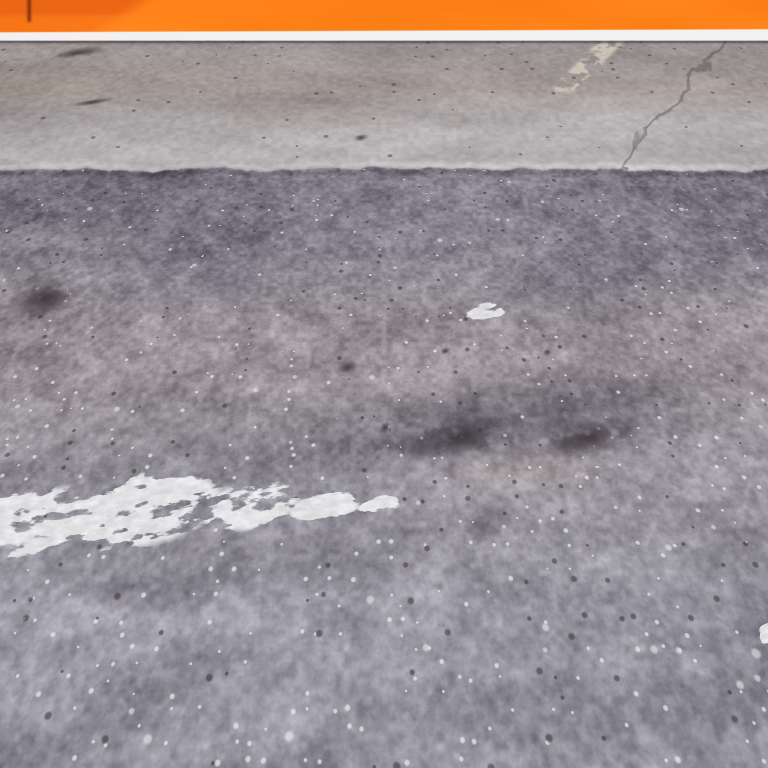
This texture is drawn by a Shadertoy shader. Its source:

```glsl
// Weathered road seen at a low angle: asphalt with worn white paint, a pale
// concrete strip behind it, then a white line and an orange wall at the top.
// Layered noise gives grain and stains; jittered cells scatter grit and pits.

const vec3 ASPHALT      = vec3(0.575, 0.565, 0.605);
const vec3 ASPHALT_WARM = vec3(0.575, 0.550, 0.565);
const vec3 ASPHALT_DARK = vec3(0.470, 0.455, 0.505);
const vec3 CONCRETE     = vec3(0.700, 0.680, 0.685);
const vec3 CONCRETE_OLD = vec3(0.610, 0.580, 0.575);
const vec3 TAN          = vec3(0.690, 0.620, 0.570);
const vec3 SOOT         = vec3(0.220, 0.190, 0.210);
const vec3 PAINT        = vec3(0.910, 0.910, 0.920);
const vec3 ORANGE       = vec3(1.000, 0.510, 0.100);
const vec3 RUST         = vec3(0.890, 0.360, 0.080);

const float WALL_BASE = 0.960;
const float LINE_BASE = 0.947;
const float CURB      = 0.776;
const float HORIZON   = 1.6;
const float SLANT     = 0.16;

// Centre and radii of each blob
const vec4 PAINT_BLOBS[7] = vec4[7](
    vec4(0.025, 0.317, 0.120, 0.040), vec4(0.175, 0.336, 0.105, 0.046),
    vec4(0.325, 0.341, 0.060, 0.028), vec4(0.425, 0.341, 0.046, 0.016),
    vec4(0.497, 0.343, 0.029, 0.011), vec4(0.634, 0.594, 0.025, 0.011),
    vec4(0.998, 0.175, 0.009, 0.017));
const vec4 STAINS[10] = vec4[10](
    vec4(0.058, 0.611, 0.050, 0.028), vec4(0.600, 0.432, 0.090, 0.030),
    vec4(0.765, 0.430, 0.075, 0.028), vec4(0.452, 0.521, 0.018, 0.012),
    vec4(0.501, 0.443, 0.009, 0.008), vec4(0.713, 0.542, 0.007, 0.006),
    vec4(0.580, 0.543, 0.007, 0.005), vec4(0.470, 0.821, 0.010, 0.005),
    vec4(0.100, 0.931, 0.042, 0.007), vec4(0.120, 0.867, 0.030, 0.004));

float hash(vec2 p) {
    vec3 q = fract(p.xyx * 0.1031);
    q += dot(q, q.yzx + 33.33);
    return fract((q.x + q.y) * q.z);
}

float noise(vec2 p) {
    vec2 i = floor(p), f = fract(p);
    f = f * f * (3.0 - 2.0 * f);
    vec2 e = vec2(0.0, 1.0);
    return mix(mix(hash(i), hash(i + e.yx), f.x),
               mix(hash(i + e.xy), hash(i + e.yy), f.x), f.y);
}

// Layered noise centred on zero
float fbm(vec2 p) {
    float sum = 0.0, amp = 0.5;
    for (int i = 0; i < 4; i++) {
        sum += amp * (noise(p) - 0.5);
        p = mat2(1.6, 1.2, -1.2, 1.6) * p + 7.3;
        amp *= 0.5;
    }
    return sum;
}

// One jittered dot in a fraction of the cells
float specks(vec2 p, float share, float size) {
    vec2 id = floor(p);
    vec2 c = 0.3 + 0.4 * vec2(hash(id + 17.0), hash(id + 43.0));
    float r = size * mix(0.4, 1.0, hash(id + 71.0));
    return step(hash(id + 5.0), share) * (1.0 - smoothstep(r * 0.4, r, length(fract(p) - c)));
}

// One at the centre of a slanted ellipse, zero on its rim
float blob(vec2 p, vec4 b) {
    vec2 d = p - b.xy;
    d.y -= SLANT * d.x;
    return 1.0 - length(d / b.zw);
}

float band(float x, float centre, float width) {
    float t = (x - centre) / width;
    return exp(-t * t);
}

vec3 asphalt(vec2 p, vec2 ground, vec2 slanted) {
    vec3 col = mix(ASPHALT, ASPHALT_WARM, band(p.y, 0.54, 0.15));
    float shade = 0.85 * smoothstep(0.60, 0.74, p.y + 0.25 * fbm(slanted * vec2(4.0, 12.0)));
    shade += 0.65 * band(slanted.y, 0.34, 0.045) * band(p.x, 0.65, 0.23);
    shade += 0.45 * band(p.y, 0.685, 0.03) * smoothstep(0.6, 1.0, p.x);
    col = mix(col, ASPHALT_DARK, min(shade, 1.0));
    col = mix(col, TAN, 0.30 * band(p.y, 0.385, 0.025) * band(p.x, 0.68, 0.10));
    col += 0.22 * fbm(slanted * vec2(5.0, 14.0)) + 0.20 * fbm(ground * 40.0);
    col += 0.24 * fbm(ground * 150.0);
    float near = 1.0 - smoothstep(0.0, 0.75, p.y);
    col = mix(col, PAINT, 0.75 * specks(ground * 85.0, 0.05 + 0.13 * near, 0.28));
    col = mix(col, PAINT, 0.60 * specks(ground * 44.0 + 9.0, 0.02 + 0.07 * near, 0.25));
    return mix(col, SOOT, 0.55 * specks(ground * 62.0 + 31.0, 0.09, 0.27));
}

vec3 concrete(vec2 p, vec2 ground) {
    float age = smoothstep(0.83, 0.90, p.y + 0.10 * fbm(p * vec2(5.0, 20.0)));
    vec3 col = mix(CONCRETE, CONCRETE_OLD, age);
    col = mix(col, TAN, 0.40 * band(p.y, 0.885, 0.018) * (1.0 - 0.6 * p.x));
    col -= 0.10 * band(p.y, 0.855, 0.045) * band(p.x, 0.0, 0.08);
    col += 0.16 * fbm(p * vec2(10.0, 45.0)) + 0.13 * fbm(ground * 110.0);
    col = mix(col, SOOT, 0.45 * specks(ground * 38.0, 0.05 + 0.08 * age, 0.24));
    // Faded diagonal stripe and a wandering crack
    float stripe = 1.0 - smoothstep(0.012, 0.022, abs(p.x - 0.735 - 1.0 * (p.y - 0.885)));
    stripe *= smoothstep(0.872, 0.885, p.y) * smoothstep(-0.10, 0.10, fbm(p * vec2(70.0, 110.0)));
    col = mix(col, vec3(0.84, 0.81, 0.75), 0.8 * stripe);
    float crack = abs(p.x - 0.80 - 0.85 * (p.y - CURB) - 0.05 * fbm(p * 30.0));
    return mix(col, SOOT, 0.33 * (1.0 - smoothstep(0.001, 0.005, crack)));
}

vec3 wall(vec2 p) {
    vec3 col = ORANGE + 0.06 * fbm(p * vec2(6.0, 25.0));
    float block = 1.0 - smoothstep(0.14, 0.18, p.x - 1.5 * (p.y - 0.98));
    col = mix(col, RUST, block * (0.3 + 0.4 * smoothstep(0.975, 0.985, p.y)));
    float seam = band(p.x, 0.038, 0.003) * smoothstep(0.968, 0.975, p.y);
    return mix(col, RUST * 0.5, 0.8 * seam);
}

void mainImage(out vec4 fragColor, in vec2 fragCoord) {
    vec2 p = fragCoord / iResolution.xy;
    float aa = 1.0 / iResolution.y;
    float depth = 1.0 / (HORIZON - p.y);
    vec2 ground = vec2((p.x - 0.5) * depth, 1.3 * depth) + 4.0;
    vec2 slanted = vec2(p.x, p.y - SLANT * p.x);

    // Road surfaces and their ragged seam
    float seam = p.y - CURB - 0.003 * sin(3.0 * p.x) - 0.012 * fbm(vec2(p.x * 35.0, 2.0));
    vec3 col = mix(asphalt(p, ground, slanted), concrete(p, ground), smoothstep(-aa, aa * 1.5, seam));
    col += 0.07 * band(seam, 0.005, 0.004) - 0.09 * band(seam, -0.004, 0.004);

    // Stains and pits
    float stain = 0.0;
    for (int i = 0; i < 10; i++) stain = max(stain, blob(p, STAINS[i]));
    stain *= smoothstep(-0.22, 0.18, fbm(p * vec2(55.0, 80.0)) + 0.3 * stain);
    col = mix(col, SOOT, 0.85 * stain);

    // Worn paint
    float cover = -1.0;
    for (int i = 0; i < 7; i++) cover = max(cover, blob(p, PAINT_BLOBS[i]));
    float wear = fbm(slanted * vec2(38.0, 95.0));
    float paint = smoothstep(0.0, 0.16, min(cover, 0.3) + 1.5 * wear);
    paint *= smoothstep(-0.25, 0.05, cover);
    col = mix(col, PAINT + 0.18 * fbm(slanted * vec2(90.0, 160.0)), 0.93 * paint);

    // White line, its shadow and the wall
    float tilt = 0.004 * (p.x - 0.5);
    col = mix(col, SOOT, 0.6 * band(p.y, LINE_BASE - 0.001, 0.0025));
    col = mix(col, vec3(0.95, 0.94, 0.94), smoothstep(-aa, aa, p.y - LINE_BASE));
    col = mix(col, wall(p), smoothstep(-aa, aa, p.y - WALL_BASE - tilt));
    fragColor = vec4(clamp(col, 0.0, 1.0), 1.0);
}
```
